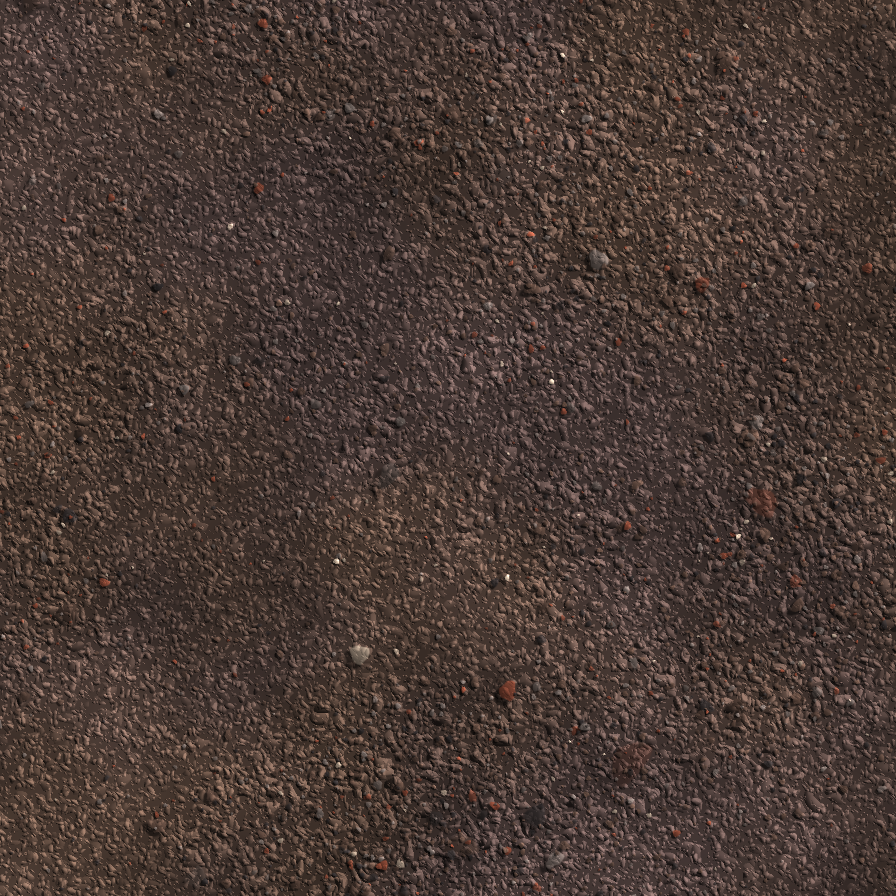
Write a Shadertoy shader that draws this texture.

```glsl
// Dark volcanic soil: crumbly cellular grains lit from the upper right, with
// layers of faceted pebbles in brown, charcoal, grey and brick red.
// Layered sines mottle the ground and gather the pebbles into clusters.

const vec3 SOIL     = vec3(0.308, 0.246, 0.219);
const vec3 OLIVE    = vec3(1.02, 1.00, 0.95);
const vec3 VIOLET   = vec3(0.96, 0.97, 1.04);
const vec3 BROWN    = vec3(0.36, 0.275, 0.235);
const vec3 CHARCOAL = vec3(0.20, 0.18, 0.18);
const vec3 GREY     = vec3(0.43, 0.385, 0.365);
const vec3 BRICK    = vec3(0.52, 0.27, 0.20);
const vec3 PALE     = vec3(0.74, 0.66, 0.58);
const vec2 LIGHT    = vec2(0.77, 0.64);
const float COARSE_SCALE = 82.0;
const float FINE_SCALE   = 165.0;
const float RELIEF       = 0.66;
const float MOTTLE       = 0.16;
const float TAU          = 6.2832;

vec3 hash3(vec2 cell, float seed) {
    vec3 q = fract((cell.xyx + seed * 17.3) * vec3(0.1031, 0.1030, 0.0973));
    q += dot(q, q.yxz + 33.33);
    return fract((q.xxy + q.yzz) * q.zyx);
}

mat2 rotation(float a) {
    float c = cos(a), s = sin(a);
    return mat2(c, s, -s, c);
}

// Smooth variation over several sizes, about -1 to 1
float patches(vec2 p, float seed, int octaves) {
    const mat2 TURN = mat2(0.82, 1.60, -1.60, 0.82);
    float sum = 0.0, amp = 0.5;
    p = p * 6.0 + seed;
    for (int i = 0; i < octaves; i++) {
        sum += amp * sin(p.x + 1.4 * sin(p.y + seed));
        p = TURN * p + 2.3;
        amp *= 0.72;
    }
    return sum;
}

float grainDistance(vec2 d) {
    d.x *= 1.3;
    return mix(length(d), abs(d.x) + abs(d.y), 0.4);
}

// Loose angular grains: height in cells, slope to the light, random per grain
vec3 grains(vec2 p, float scale, float seed) {
    mat2 turn = rotation(seed * 0.62);
    vec2 light = turn * LIGHT;
    p = turn * p * scale + seed * 31.0;
    p += 0.28 * sin(p.yx * 1.7 + 1.9 * sin(p * 0.83));
    vec3 best = vec3(0.0, 0.0, 0.35);
    for (int y = -1; y <= 1; y++)
    for (int x = -1; x <= 1; x++) {
        vec2 cell = floor(p) + vec2(x, y);
        vec3 r = hash3(cell, seed);
        vec2 axis = normalize(r.yz - 0.501);
        mat2 spin = mat2(axis.x, axis.y, -axis.y, axis.x);
        vec2 d = spin * (p - cell - r.xy);
        float radius = mix(0.22, 0.85, r.z * r.z);
        float dist = grainDistance(d) / radius;
        float height = 0.62 * radius * (1.0 - dist * dist);
        if (height > best.x) {
            float ahead = grainDistance(d + spin * light * 0.1) / radius;
            float slope = 6.2 * radius * (ahead * ahead - dist * dist);
            best = vec3(height, slope, fract(r.z * 57.0 + r.x * 13.0));
        }
    }
    return best;
}

// Distance from a faceted stone's centre: 1 at its rim
float stoneShape(vec2 d, float radius, vec3 form) {
    d.y *= 1.0 + 0.8 * form.z;
    float a = atan(d.y, d.x);
    float side = TAU / (4.0 + floor(form.y * 2.99));
    float facet = cos(a - side * floor(a / side + 0.5));
    float rim = 1.0 + 0.12 * sin(3.0 * a + form.z * 30.0);
    return length(d) * mix(1.0, facet, 0.75) * 1.15 / (radius * rim);
}

vec3 stoneColour(float pick) {
    if (pick < 0.56) return BROWN;
    if (pick < 0.69) return CHARCOAL;
    if (pick < 0.88) return GREY;
    return pick < 0.97 ? BRICK : PALE;
}

// One layer of pebbles with cast shadows; dust blends them into the soil
void scatter(inout vec3 col, vec2 p, float tone, float scale, float share, float dust, float seed) {
    mat2 turn = rotation(seed);
    vec2 light = turn * LIGHT;
    p = turn * p * scale;
    for (int y = -1; y <= 1; y++)
    for (int x = -1; x <= 1; x++) {
        vec2 cell = floor(p) + vec2(x, y);
        vec3 place = hash3(cell, seed);
        vec2 d = p - cell - 0.1 - 0.8 * place.xy;
        if (place.z > share * 1.8 || dot(d, d) > 0.78) continue;
        vec3 form = hash3(cell, seed + 9.0);
        float radius = mix(0.17, 0.42, form.y * form.y);
        if (length(d) > 2.1 * radius) continue;
        float cluster = smoothstep(-0.4, 0.8, patches(cell * turn / scale, 4.0, 3));
        if (place.z > share * (0.3 + 1.5 * cluster)) continue;
        vec3 look = hash3(cell, seed + 23.0);
        float cover = clamp(dust + 0.4 * look.y, 0.0, 0.9);

        mat2 spin = rotation(form.x * TAU);
        float shadow = stoneShape(spin * (d + light * radius * 0.6), radius, form);
        col *= 1.0 - 0.68 * (1.0 - cover) * smoothstep(1.2, 0.8, shadow);

        float dist = stoneShape(spin * d, radius, form);
        float shade = 1.0 + 0.42 * dot(d, light) / radius;
        vec3 stone = stoneColour(look.x) * (0.78 + 0.44 * look.z);
        stone *= shade * mix(1.0, tone, 0.35);
        col = mix(col, stone, smoothstep(1.06, 0.88, dist) * (1.0 - cover));
    }
}

vec3 soil(vec2 p, vec3 ground, float rough) {
    // Grain relief and shade
    vec3 coarse = grains(p, COARSE_SCALE, 1.0);
    vec3 fine = grains(p, FINE_SCALE, 2.0);
    float tone = 1.0 + RELIEF * (rough * coarse.y + 0.85 * fine.y);
    tone *= 0.82 + 0.6 * min(fine.x, 0.35) + 0.3 * min(coarse.x, 0.4);
    tone *= 0.83 + 0.16 * coarse.z + 0.24 * fine.z;
    tone = clamp(tone, 0.3, 1.9);
    vec3 col = ground * tone;

    // Buried slabs, then pebbles from large to small
    scatter(col, p, tone, 13.0, 0.07, 0.55, 3.0);
    scatter(col, p, tone, 30.0, 0.09, 0.12, 5.0);
    scatter(col, p, tone, 58.0, 0.20, 0.0, 7.0);
    scatter(col, p, tone, 100.0, 0.34, 0.0, 11.0);
    return col;
}

void mainImage(out vec4 fragColor, in vec2 fragCoord) {
    // Ground tint, mottled shade and roughness
    vec2 p = fragCoord / iResolution.y;
    float tint = smoothstep(-0.9, 0.9, patches(p * 0.9, 1.7, 4));
    vec3 ground = SOIL * mix(VIOLET, OLIVE, tint);
    ground *= 1.0 + MOTTLE * patches(p * 1.6, 8.0, 5);
    float rough = 0.35 + 0.65 * smoothstep(-0.6, 0.7, patches(p, 4.0, 4));

    // Two diagonal samples per pixel smooth the edges
    vec2 offset = vec2(0.25, -0.25) / iResolution.y;
    vec3 col = soil(p + offset, ground, rough) + soil(p - offset, ground, rough);
    fragColor = vec4(0.5 * col, 1.0);
}
```
